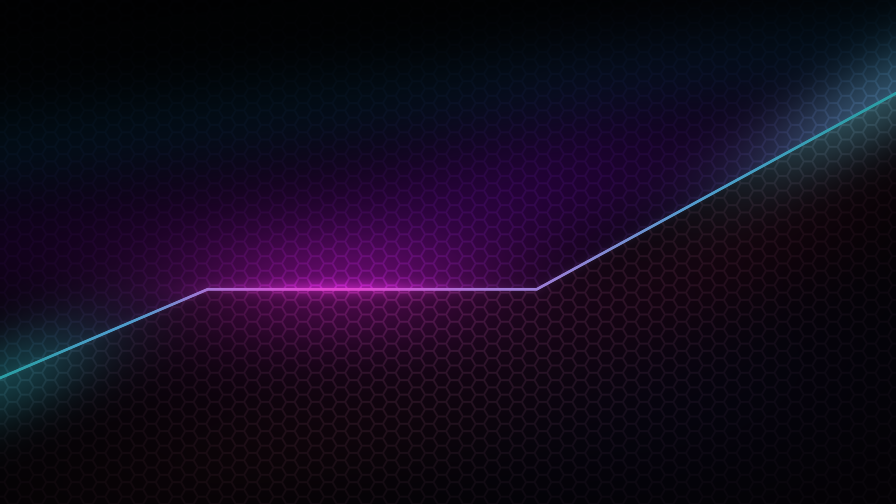
Reproduce this background procedurally as a WebGL 2 fragment shader.

```glsl
#version 300 es
precision highp float;
// Dark honeycomb panel crossed by a bent neon line.
// Soft rotated gaussians make the colour glows, a folded hexagonal lattice
// makes the mesh, and segment distances draw the line. Unit: canvas height.
uniform vec2 u_resolution;
out vec4 fragColor;

// Elliptical gaussian whose long axis is tilted by an angle
float glow(vec2 p, vec2 center, float angle, vec2 size) {
    float c = cos(angle), s = sin(angle);
    vec2 q = mat2(c, -s, s, c) * (p - center) / size;
    return exp(-dot(q, q));
}

float segmentDistance(vec2 p, vec2 a, vec2 b) {
    vec2 pa = p - a, ba = b - a;
    return length(pa - ba * clamp(dot(pa, ba) / dot(ba, ba), 0.0, 1.0));
}

// Distance to the nearest wall of a flat-topped honeycomb
float hexWall(vec2 p, float side) {
    vec2 cell = side * vec2(3.0, 1.7320508);
    vec2 a = mod(p, cell) - 0.5 * cell;
    vec2 b = mod(p - 0.5 * cell, cell) - 0.5 * cell;
    vec2 g = abs(dot(a, a) < dot(b, b) ? a : b);
    return 0.5 * cell.y - max(g.y, dot(g, vec2(0.8660254, 0.5)));
}

void main() {
    vec2 p = gl_FragCoord.xy / u_resolution.y;
    float right = u_resolution.x / u_resolution.y;
    float pixel = 1.0 / u_resolution.y;

    // Corners of the bent line
    vec2 a = vec2(0.0, 0.25), b = vec2(0.412, 0.426);
    vec2 c = vec2(1.065, 0.426), d = vec2(right, 0.815);
    float lineY = p.x < b.x ? mix(a.y, b.y, p.x / b.x)
                : p.x < c.x ? b.y : mix(c.y, d.y, (p.x - c.x) / (d.x - c.x));
    float above = smoothstep(-0.004, 0.004, p.y - lineY);

    // Upper side: tilted blue and violet bands
    float band = p.y - 0.12 * p.x;
    vec3 upper = vec3(0.004, 0.006, 0.010);
    upper += vec3(0.0, 0.045, 0.070) * exp(-pow((band - 0.70) / 0.10, 2.0));
    upper += vec3(0.050, 0.0, 0.085) * exp(-pow((band - 0.51) / 0.13, 2.0));
    upper += vec3(0.060, 0.0, 0.100) * glow(p, vec2(1.02, 0.60), 0.4, vec2(0.42, 0.17));

    // Lower side: near black with red and navy tints
    vec3 lower = vec3(0.014, 0.008, 0.018);
    lower += vec3(0.050, 0.004, 0.018) * glow(p, vec2(1.45, 0.49), 0.45, vec2(0.40, 0.13));
    lower += vec3(0.006, 0.008, 0.036) * glow(p, vec2(1.35, 0.22), 0.2, vec2(0.50, 0.22));
    lower += vec3(0.030, 0.008, 0.010) * glow(p, vec2(0.60, 0.12), 0.2, vec2(0.50, 0.12));
    vec3 color = mix(lower, upper, above);

    // Magenta hot spot with a thin streak along the level section
    vec2 hot = vec2(0.67, 0.426);
    vec3 magenta = vec3(0.24, 0.025, 0.23) * glow(p, hot, 0.0, vec2(0.31, 0.11));
    magenta += vec3(0.12, 0.01, 0.12) * glow(p, hot, 0.08, vec2(0.50, 0.20));
    magenta += vec3(0.22, 0.05, 0.20) * glow(p, hot, 0.0, vec2(0.22, 0.018));
    color += magenta * mix(0.8, 1.0, above);

    // Teal glows at both ends
    color += vec3(0.06, 0.23, 0.24) * glow(p, vec2(0.01, 0.25), 0.40, vec2(0.23, 0.085));
    color += vec3(0.15, 0.28, 0.31) * glow(p, vec2(right - 0.03, 0.80), 0.50, vec2(0.32, 0.085));

    // Honeycomb walls lit by the surrounding colour
    float wall = 1.0 - smoothstep(0.0004, 0.0014 + pixel, hexWall(p, 0.0167));
    float meshLight = 0.25 + glow(p, vec2(0.95, 0.33), 0.25, vec2(0.65, 0.28));
    meshLight *= 1.0 - 0.7 * smoothstep(0.75, 1.0, p.y);
    color *= 0.94 + 0.22 * wall;
    color += wall * meshLight * mix(vec3(0.070, 0.045, 0.055), vec3(0.030, 0.025, 0.050), above);

    // Neon line, teal at the ends and pink at the hot spot
    float dist = min(segmentDistance(p, b, c),
                     min(segmentDistance(p, a, b), segmentDistance(p, c, d)));
    vec3 neon = mix(vec3(0.17, 0.62, 0.65), vec3(0.30, 0.62, 0.80),
                    smoothstep(0.0, 0.25, p.x) * (1.0 - smoothstep(1.35, right, p.x)));
    neon = mix(neon, vec3(0.60, 0.50, 0.84),
               smoothstep(0.25, 0.45, p.x) * (1.0 - smoothstep(1.05, 1.45, p.x)));
    neon = mix(neon, vec3(0.88, 0.27, 0.82), glow(p, hot, 0.0, vec2(0.22, 0.1)));
    color += neon * 0.10 * exp(-dist / 0.008);
    color = mix(color, neon, 1.0 - smoothstep(0.0028 - 0.5 * pixel, 0.0028 + 0.5 * pixel, dist));

    fragColor = vec4(clamp(color, 0.0, 1.0), 1.0);
}
```
